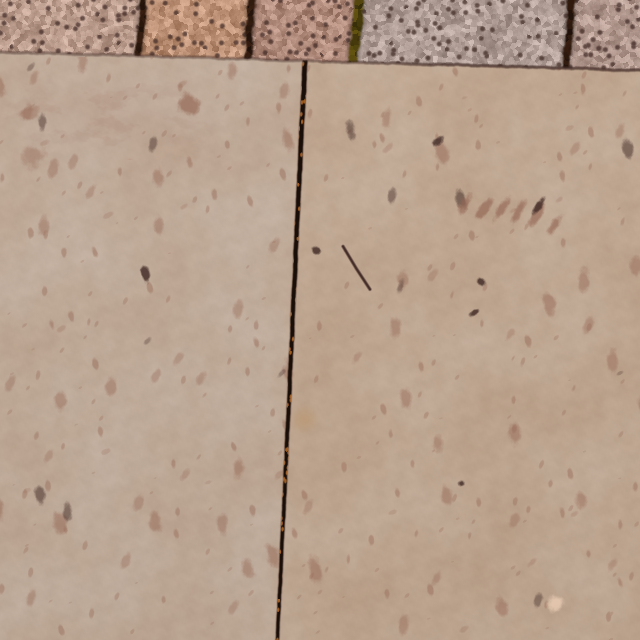
A WebGL 2 fragment shader for this texture:

```glsl
#version 300 es
precision highp float;
// Two weathered stone slabs with a dark seam, below a row of pitted bricks.
uniform vec2 u_resolution;
out vec4 outColor;

const vec3 LEFT_STONE = vec3(0.745, 0.663, 0.594), RIGHT_STONE = vec3(0.742, 0.648, 0.565);
const vec3 RUST = vec3(0.58, 0.40, 0.33), DIRT = vec3(0.27, 0.18, 0.16);
const vec3 OCHRE = vec3(0.72, 0.56, 0.38), PALE = vec3(0.92, 0.80, 0.70);
const vec3 GAP = vec3(0.10, 0.055, 0.03), GLINT = vec3(0.62, 0.36, 0.13), MOSS = vec3(0.30, 0.25, 0.05);
const float SEAM_FOOT = 0.4336, SEAM_LEAN = 0.0474, SEAM_HALF = 0.0031;
const float ROW_EDGE = 0.919, ROW_SLOPE = -0.029, JOINT_LEAN = 0.09, JOINT_HALF = 0.0042;
const float JOINTS[4] = float[4](0.224, 0.395, 0.5605, 0.894);
const vec3 BRICKS[5] = vec3[5](vec3(0.73, 0.61, 0.55), vec3(0.74, 0.57, 0.46),
    vec3(0.69, 0.54, 0.48), vec3(0.69, 0.62, 0.59), vec3(0.70, 0.60, 0.56));

vec2 hash2(vec2 p) {
    vec3 q = fract(p.xyx * vec3(0.1031, 0.1030, 0.0973));
    q += dot(q, q.yzx + 33.33);
    return fract((q.xx + q.yz) * q.zy);
}

// Layered, turned and bent sines, about -1 to 1.
float waves(vec2 p) {
    float sum = 0.0, amp = 0.5;
    for (int i = 0; i < 5; i++) {
        p = mat2(0.8, 0.6, -0.6, 0.8) * p * 1.9 + 1.7;
        sum += amp * sin(p.x + 1.4 * sin(p.y * 0.9));
        amp *= 0.62;
    }
    return sum;
}

// Cellular noise: distance to the nearest point, and its two random values.
vec3 cells(vec2 p) {
    vec3 best = vec3(9.0);
    for (int k = 0; k < 9; k++) {
        vec2 id = floor(p) + vec2(k % 3 - 1, k / 3 - 1);
        float d = length(p - id - hash2(id));
        if (d < best.x) best = vec3(d, hash2(id + 57.0));
    }
    return best;
}

// Soft turned ellipse around q = 0; rag roughens its rim.
float blot(vec2 q, float w, float h, float angle, float rag) {
    float c = cos(angle), s = sin(angle);
    q = vec2(c * q.x + s * q.y, c * q.y - s * q.x) / vec2(w, h);
    return 1.0 - smoothstep(0.45, 1.15, length(q) + 0.3 * rag);
}

// Scattered slanted flecks, one chance per cell.
float flecks(vec2 p, float share, float rag) {
    float mask = 0.0;
    for (int k = 0; k < 9; k++) {
        vec2 id = floor(p) + vec2(k % 3 - 1, k / 3 - 1), rnd = hash2(id + 19.0);
        float size = 0.12 + 0.3 * rnd.y;
        float m = blot(p - id - hash2(id), size, size * 0.5, 0.3 + 1.6 * rnd.y, rag);
        mask = max(mask, m * step(rnd.x, share) * (0.4 + 0.6 * rnd.y));
    }
    return mask;
}

float segment(vec2 p, vec2 a, vec2 b) {
    vec2 ab = b - a;
    return length(p - a - ab * clamp(dot(p - a, ab) / dot(ab, ab), 0.0, 1.0));
}

vec3 slab(vec2 p, float seam) {
    float rag = waves(p * 55.0);
    vec3 col = mix(LEFT_STONE, RIGHT_STONE, smoothstep(-0.02, 0.02, seam));
    col += waves(p * 10.0) * vec3(0.014, 0.022, 0.028) + 0.012 * waves(p * 70.0 + 4.0);
    col += 0.025 * (p.y - 0.45);
    // Broad stain and scattered flecks
    vec2 s = (p - vec2(0.17, 0.82)) / vec2(0.17, 0.07);
    float stain = exp(-dot(s, s));
    col = mix(col, RUST, stain * (0.1 + 0.13 * smoothstep(0.0, 0.7, waves(p * vec2(22.0, 40.0)))));
    col = mix(col, RUST, 0.5 * flecks(p * 19.0, 0.22 + 0.3 * stain, rag));
    col = mix(col, RUST, 0.45 * flecks(p * 42.0 + 90.0, 0.17, rag));
    col = mix(col, DIRT, 0.55 * flecks(p * 24.0 + 170.0, 0.035, rag));
    // Rust marks and a slanted cluster
    float rust = blot(p - vec2(0.296, 0.837), 0.022, 0.016, -0.3, rag);
    rust = max(rust, 0.6 * blot(p - vec2(0.05, 0.755), 0.021, 0.018, 0.6, rag));
    rust = max(rust, 0.6 * blot(p - vec2(0.046, 0.824), 0.017, 0.012, 0.5, rag));
    rust = max(rust, 0.7 * blot(p - vec2(0.995, 0.585), 0.012, 0.014, 0.0, rag));
    for (float i = 0.0; i < 6.0; i++) {
        vec2 rnd = hash2(vec2(i, 8.0));
        vec2 c = vec2(0.727 + 0.028 * i, 0.678 - 0.007 * i + 0.02 * rnd.x);
        rust = max(rust, blot(p - c, 0.022, 0.008, 0.85 + 0.3 * rnd.y, rag));
    }
    col = mix(col, RUST, 0.65 * rust);
    // Dark pits, ochre bloom and pale chip
    float pit = blot(p - vec2(0.684, 0.78), 0.011, 0.007, 0.6, rag);
    pit = max(pit, blot(p - vec2(0.84, 0.677), 0.016, 0.006, 0.9, rag));
    pit = max(pit, blot(p - vec2(0.752, 0.56), 0.009, 0.006, -0.6, rag));
    pit = max(pit, blot(p - vec2(0.742, 0.512), 0.01, 0.005, 0.5, rag));
    pit = max(pit, blot(p - vec2(0.721, 0.245), 0.007, 0.006, 0.0, rag));
    pit = max(pit, blot(p - vec2(0.227, 0.572), 0.007, 0.014, 0.2, rag));
    pit = max(pit, blot(p - vec2(0.4935, 0.609), 0.008, 0.006, -0.3, rag));
    col = mix(col, DIRT, 0.85 * pit);
    col = mix(col, OCHRE, 0.45 * smoothstep(0.03, 0.0, length(p - vec2(0.475, 0.345))));
    return mix(col, PALE, 0.8 * blot(p - vec2(0.868, 0.056), 0.019, 0.012, 0.8, rag));
}

vec3 brickRow(vec2 p, float px) {
    float x = p.x + JOINT_LEAN * (1.0 - p.y) + 0.003 * waves(p * 35.0), gap = 1.0;
    int index = 0;
    for (int i = 0; i < 4; i++) {
        gap = min(gap, abs(x - JOINTS[i]) - (i == 2 ? 1.5 : 1.0) * JOINT_HALF);
        index += int(step(JOINTS[i], x));
    }
    vec3 grit = cells(p * 125.0), pits = cells(p * 72.0 + 9.0);
    vec3 col = BRICKS[index] + 0.2 * (grit.y - 0.5) + 0.05 * waves(p * 90.0);
    col = mix(col, DIRT, 0.75 * step(pits.y, 0.42) * smoothstep(0.42, 0.12, pits.x));
    vec3 fill = mix(GAP * 1.7, MOSS, smoothstep(0.03, 0.01, abs(x - JOINTS[2])));
    col *= mix(0.78, 1.0, smoothstep(0.0, 0.009, gap));
    return mix(fill * (0.7 + 0.6 * grit.z), col, smoothstep(-px, px + 0.002, gap));
}

void main() {
    vec2 p = gl_FragCoord.xy / u_resolution, bend = vec2(0.557, 0.58);
    float px = 1.0 / min(u_resolution.x, u_resolution.y);
    float seam = p.x - SEAM_FOOT - SEAM_LEAN * p.y + 0.0006 * waves(p.yy * 25.0);
    vec3 col = slab(p, seam);
    // Bent twig
    float twig = min(segment(p, vec2(0.536, 0.615), bend), segment(p, bend, vec2(0.578, 0.548)));
    col = mix(DIRT, col, smoothstep(0.002 - px, 0.0024 + px, twig));
    // Seam with a brown rim and warm glints
    float width = SEAM_HALF * (0.8 + 0.4 * p.y), side = abs(seam);
    vec3 debris = cells(vec2(seam * 170.0, p.y * 95.0));
    vec3 dark = mix(GAP, GLINT, step(debris.y, 0.26) * smoothstep(0.5, 0.15, debris.x));
    col = mix(col, RUST * 0.7, 0.4 * smoothstep(width + 0.003, width, side));
    col = mix(dark, col, smoothstep(width - px, width + px, side));
    // Brick row and its shaded lower edge
    float row = p.y - ROW_EDGE - ROW_SLOPE * p.x + 0.0012 * waves(p.xx * 30.0);
    col = mix(col, brickRow(p, px), smoothstep(-px, px, row));
    float shade = mix(0.45, 0.75, smoothstep(0.45, 0.75, p.x));
    col = mix(col, DIRT, shade * smoothstep(0.003 + px, 0.0005, abs(row)));
    outColor = vec4(clamp(col, 0.0, 1.0), 1.0);
}
```
